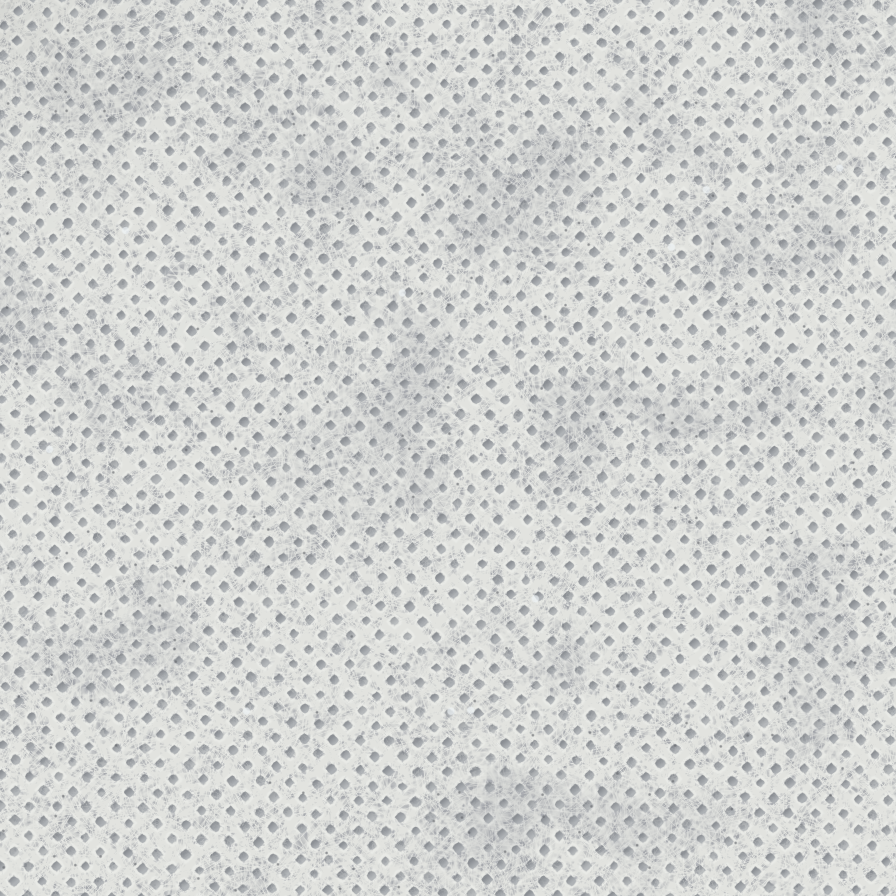
This texture is drawn by a WebGL 2 fragment shader. Its source:

```glsl
#version 300 es
precision highp float;
// Pale nonwoven fabric, bonded by a slightly turned diagonal lattice of holes.
// Layers of stretched noise form the fibres; soft clouds thin the web, and
// hashes vary the position, size and tone of every rounded diamond hole.
uniform vec2 u_resolution;
out vec4 outColor;

const vec3 FIBRE = vec3(0.885, 0.89, 0.875);
const vec3 GAP = vec3(0.645, 0.655, 0.675);
const vec3 HOLE_DARK = vec3(0.54, 0.555, 0.575);
const vec3 HOLE_LIGHT = vec3(0.675, 0.69, 0.705);
const vec3 SPECK = vec3(0.40, 0.41, 0.43);

// Lattice steps along both diagonals: about 31 repeats across, 30 down.
const mat2 LATTICE = mat2(0.0166, 0.01625, 0.0153, -0.01715);
const vec2 ANCHOR = vec2(0.5417, 0.4375);
const float HOLE_RADIUS = 0.0051;

float hash(vec2 p) {
    vec3 q = fract(p.xyx * vec3(0.1031, 0.1030, 0.0973));
    q += dot(q, q.yzx + 33.33);
    return fract((q.x + q.y) * q.z);
}

vec2 hash2(vec2 p) {
    return vec2(hash(p), hash(p + 71.7));
}

float noise(vec2 p) {
    vec2 i = floor(p), f = fract(p);
    f = f * f * (3.0 - 2.0 * f);
    return mix(mix(hash(i), hash(i + vec2(1, 0)), f.x),
               mix(hash(i + vec2(0, 1)), hash(i + vec2(1, 1)), f.x), f.y);
}

float fbm(vec2 p) {
    float sum = 0.0, gain = 0.53;
    for (int i = 0; i < 4; i++) {
        sum += gain * noise(p);
        p = p * 2.03 + 17.3;
        gain *= 0.5;
    }
    return sum;
}

mat2 rotation(float a) {
    return mat2(cos(a), sin(a), -sin(a), cos(a));
}

// Coverage by curved strands lying in several directions.
float fibreWeb(vec2 p) {
    float open = 1.0;
    for (int i = 0; i < 7; i++) {
        float k = float(i);
        vec2 bend = vec2(noise(p * 38.0 + k * 9.1), noise(p * 38.0 - k * 5.7)) - 0.5;
        vec2 q = rotation(k * 0.449 + 0.2) * (p + bend * 0.009);
        float n = noise(q * vec2(38.0, 240.0 + 14.0 * k) + k * 31.0 + 50.0);
        float strand = smoothstep(0.5, 1.0, 1.0 - abs(2.0 * n - 1.0));
        open *= 1.0 - 0.47 * strand;
    }
    return 1.0 - open;
}

// Thin, greyer areas: x, y, radius and strength of each cloud.
float thinness(vec2 p) {
    const vec4 clouds[6] = vec4[6](
        vec4(0.37, 0.49, 0.12, 0.75), vec4(0.52, 0.07, 0.11, 0.65),
        vec4(0.29, 0.88, 0.08, 0.50), vec4(0.53, 0.79, 0.14, 0.40),
        vec4(0.77, 0.45, 0.11, 0.25), vec4(0.94, 0.97, 0.09, 0.45));
    float grain = fbm(p * 11.0 + 4.0);
    vec2 q = p + 0.09 * (vec2(grain, fbm(p * 9.0 + 40.0)) - 0.5);
    float thin = 0.7 * smoothstep(0.48, 0.8, grain);
    for (int i = 0; i < 6; i++) {
        vec2 d = (q - clouds[i].xy) / clouds[i].z;
        thin += clouds[i].w * exp(-dot(d, d)) * (0.5 + grain);
    }
    return min(thin, 1.0);
}

// Signed distance to a circle squeezed towards a diamond.
float roundedDiamond(vec2 p, float radius) {
    return mix(length(p), 0.8 * (abs(p.x) + abs(p.y)), 0.55) - radius;
}

// Sparse dots in a jittered grid; rarity is the share of cells filled.
float dots(vec2 p, float count, float rarity, float radius, float edge) {
    vec2 cell = floor(p * count);
    vec2 centre = (cell + 0.25 + 0.5 * hash2(cell + count)) / count;
    float shown = step(hash(cell + 13.0 + count), rarity);
    return shown * (1.0 - smoothstep(radius - edge, radius + edge, length(p - centre)));
}

void main() {
    vec2 p = gl_FragCoord.xy / u_resolution;
    float edge = max(0.9 / u_resolution.y, 0.0009);
    float thin = thinness(p);
    float web = fibreWeb(p);

    // Fabric: strands over grey gaps, with a faint fall-off at the top left.
    float cover = web * 1.2 + 0.03 - 0.34 * thin;
    vec3 color = mix(GAP, FIBRE, clamp(cover, 0.0, 1.0));
    color -= 0.05 * exp(-9.0 * length(p - vec2(0.0, 1.0)));

    // Nearest hole in the gently warped lattice.
    vec2 warp = 0.004 * (vec2(noise(p * 7.0), noise(p * 7.0 + 30.0)) - 0.5);
    vec2 grid = inverse(LATTICE) * (p + warp - ANCHOR);
    vec2 id = round(grid);
    vec2 local = LATTICE * (grid - id) + 0.0016 * (hash2(id + 200.0) - 0.5);
    float radius = HOLE_RADIUS * mix(0.86, 1.1, hash(id + 320.0));
    float d = roundedDiamond(local, radius) + 0.0014 * (noise(p * 330.0) - 0.5);

    // Raised pale rim, then a film floor shaded from the upper left.
    color += 0.03 * exp(-pow((d - 0.002) / 0.0016, 2.0));
    float light = 0.55 + dot(local, vec2(0.5, -0.6)) / radius + 0.3 * (hash(id + 90.0) - 0.5);
    vec3 floorColor = mix(HOLE_DARK, HOLE_LIGHT, clamp(light, 0.0, 1.0));
    float veil = 0.3 * hash(id + 510.0) * smoothstep(0.55, 0.9, web);
    float hole = 1.0 - smoothstep(-edge, edge, d);
    color = mix(color, floorColor, hole * (1.0 - veil));

    // Occasional dark pits and bright glints.
    color = mix(color, SPECK, 0.65 * dots(p, 75.0, 0.02 + 0.06 * thin, 0.0014, edge));
    color = mix(color, vec3(0.93, 0.95, 0.96), 0.7 * dots(p, 41.0, 0.004, 0.004, edge));
    outColor = vec4(color, 1.0);
}
```
